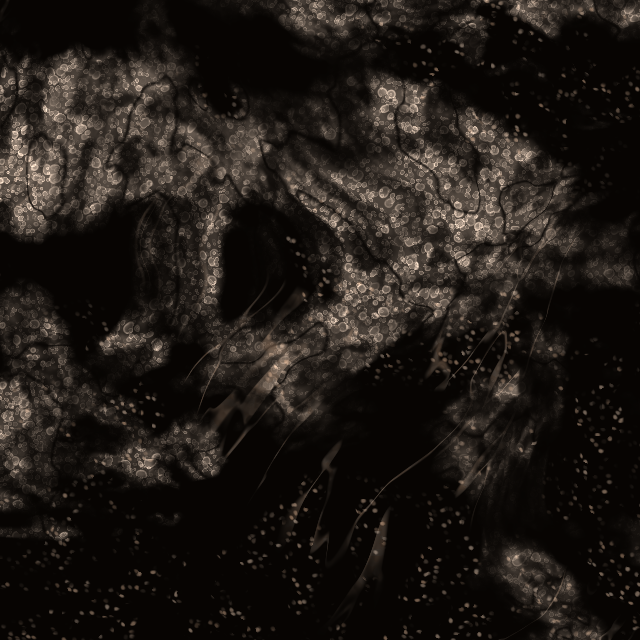
Give the GLSL for this texture, as a Shadertoy shader.

```glsl
// Dark, weathered cave rock: grainy stone patches emerging from deep shadow.

// Colours
const vec3 SHADOW = vec3(0.026, 0.016, 0.008);
const vec3 STONE_TINT = vec3(1.0, 0.90, 0.815);
const vec3 RUST_TINT = vec3(1.0, 0.76, 0.58);

// Sizes, as repeats across the canvas
const vec2 PATCH_SCALE = vec2(3.4, 4.6);
const float CRACK_SCALE = 6.5;
const float CLUMP_SCALE = 24.0;
const float BEAD_SCALE = 62.0;
const float DUST_SCALE = 118.0;
const float SPECK_SCALE = 92.0;

// Strengths
const float WARP = 0.17;
const float PATCH_LEVEL = 0.465;
const float STONE_LIGHT = 0.34;
const float SPECK_LIGHT = 0.50;
const float FIBRE_LIGHT = 0.16;

const mat2 TURN = mat2(0.8, 0.6, -0.6, 0.8);

vec3 hash3(vec2 p) {
    vec3 h = fract(p.xyx * vec3(0.1031, 0.1030, 0.0973));
    h += dot(h, h.yxz + 33.33);
    return fract((h.xxy + h.yzz) * h.zyx);
}

// Cellular noise: x nearest distance, y cell id, z smoothly blended ids
vec3 cells(vec2 p) {
    vec2 base = floor(p);
    float nearest = 9.0, id = 0.0, sum = 0.0, weights = 0.0;
    for (int j = -1; j <= 1; j++)
    for (int i = -1; i <= 1; i++) {
        vec2 cell = base + vec2(i, j);
        vec3 h = hash3(cell);
        vec2 d = cell + h.xy - p;
        float d2 = dot(d, d);
        float w = exp(-6.0 * d2);
        sum += w * h.z;
        weights += w;
        if (d2 < nearest) { nearest = d2; id = h.z; }
    }
    return vec3(sqrt(nearest), id, sum / weights);
}

float cloud(vec2 p) { return cells(p).z; }

float layered(vec2 p, int octaves) {
    float sum = 0.0, total = 0.0, gain = 1.0;
    for (int i = 0; i < octaves; i++) {
        sum += gain * cloud(p);
        total += gain;
        gain *= 0.55;
        p = TURN * p * 2.03 + 7.3;
    }
    return sum / total;
}

// Round translucent grain with a paler rim
float bead(vec2 p) {
    vec3 c = cells(p);
    float radius = mix(0.30, 0.62, c.y);
    float disk = 1.0 - smoothstep(radius - 0.14, radius, c.x);
    float rim = disk * smoothstep(radius - 0.28, radius - 0.12, c.x);
    return fract(c.y * 7.31) * (0.5 * disk + 0.7 * rim);
}

void mainImage(out vec4 fragColor, in vec2 fragCoord) {
    vec2 uv = fragCoord / iResolution.y;
    vec2 bend = vec2(cloud(uv * 3.0 + 3.7), cloud(uv * 3.3 + 21.4)) - 0.5;
    vec2 p = uv + WARP * bend;

    // Stone patches, with both crisp and hazy borders
    float mass = layered(p * PATCH_SCALE + 11.0, 5);
    float haze = smoothstep(0.25, 0.75, cloud(uv * 4.0 + 51.0));
    float body = smoothstep(PATCH_LEVEL, PATCH_LEVEL + mix(0.09, 0.27, haze), mass);

    // Surface: clumps, beads, dust and dark cracks
    float clump = layered(p * CLUMP_SCALE + 5.0, 3);
    vec2 wobble = uv + 0.012 * (clump - 0.5);
    float grain = 0.45 + 1.25 * bead(wobble * BEAD_SCALE)
                + 1.1 * bead(TURN * wobble * DUST_SCALE);
    grain = mix(grain, 1.0, 0.45 * haze);
    float relief = mix(0.25, 1.75, smoothstep(0.22, 0.78, clump));
    float shade = mix(0.65, 1.35, layered(p * 8.0 + 71.0, 3));
    float seam = abs(layered(p * CRACK_SCALE + 33.0, 3) - 0.5);
    float crack = mix(0.25, 1.0, smoothstep(0.0, 0.035, seam));
    float stone = STONE_LIGHT * body * grain * relief * shade * crack;

    // Clustered bright flecks, also scattered through the shadows
    float zone = smoothstep(0.42, 0.72, cloud(p * 5.0 + 87.0));
    vec3 fleck = cells(TURN * wobble * SPECK_SCALE * vec2(0.9, 1.15));
    float speck = (1.0 - smoothstep(0.12, 0.46, fleck.x)) * smoothstep(0.45, 0.95, fleck.y);
    speck *= zone * smoothstep(0.46, 0.68, clump) * SPECK_LIGHT;

    // Thin slanted fibres
    float strand = abs(layered(TURN * p * vec2(15.0, 4.0) + 41.0, 3) - 0.5);
    float fibre = 1.0 - smoothstep(0.004, 0.03, strand);
    fibre *= smoothstep(0.58, 0.8, cloud(uv * 4.5 + 63.0)) * relief * FIBRE_LIGHT;

    // Combine, compressing the strongest lights
    float light = stone + speck + fibre;
    light = light / (1.0 + 0.35 * light);
    float rust = clamp((speck + fibre) / (light + 0.02), 0.0, 1.0) * fract(fleck.y * 13.7);
    vec3 colour = SHADOW + light * mix(STONE_TINT, RUST_TINT, 0.7 * rust);
    fragColor = vec4(colour, 1.0);
}
```
